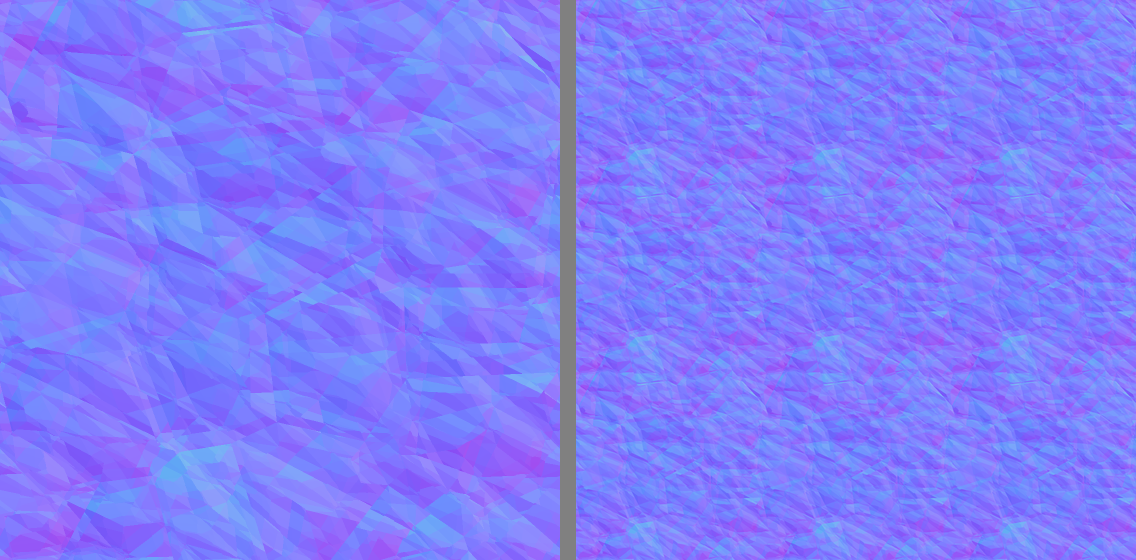
Left, the tile; right, the same tile 3 across and 3 down.
Give the GLSL for this texture map, as a Shadertoy shader.

```glsl
const vec2 SLOPE = vec2(0.17, 0.25);   // overall steepness per axis

vec2 hash2(vec2 p, float seed) {
    vec3 q = fract(vec3(p.xyx + seed * 7.31) * vec3(0.1031, 0.1030, 0.0973));
    q += dot(q, q.yzx + 33.33);
    return fract((q.xx + q.yz) * q.zy);
}

// Jittered lattice point that wraps after n cells
vec2 site(vec2 cell, float n, float seed) {
    return cell + 0.04 + 0.92 * hash2(mod(cell, n), seed);
}

// Tilt of one layer of flat facets: wedges along the cell borders,
// cut off at a tapering bevel, with a tilted plate inside
vec2 facets(vec2 uv, float n, float shear, float bevel, float seed) {
    vec2 p = vec2(uv.x + shear * uv.y, uv.y) * n;
    vec2 base = floor(p), home = base, center = p;
    float nearest = 1e3;
    for (int j = -2; j <= 2; j++)
    for (int i = -2; i <= 2; i++) {
        vec2 cell = base + vec2(i, j);
        vec2 s = site(cell, n, seed);
        float d = dot(s - p, s - p);
        if (d < nearest) { nearest = d; home = cell; center = s; }
    }

    // Closest border and the neighbour behind it
    float border = 1e3, along = 0.0;
    vec2 dir = vec2(1, 0), other = home;
    for (int j = -2; j <= 2; j++)
    for (int i = -2; i <= 2; i++) {
        vec2 cell = home + vec2(i, j);
        if (i == 0 && j == 0) continue;
        vec2 s = site(cell, n, seed);
        vec2 axis = normalize(s - center);
        vec2 fromMid = 0.5 * (s + center) - p;
        float d = dot(fromMid, axis);
        if (d < border) {
            border = d;
            dir = axis;
            other = cell;
            along = dot(fromMid, vec2(-axis.y, axis.x));
        }
    }

    vec2 rnd = hash2(mod(home, n) + 17.0 * mod(other, n), seed + 3.0);
    vec2 plate = hash2(mod(home, n), seed + 5.0) * 2.0 - 1.0;
    vec2 slope = normalize(vec2(dir.x, shear * dir.x + dir.y));
    float width = bevel * (0.4 + rnd.y) * (1.0 + 1.6 * (rnd.x - 0.5) * along);
    float wedge = border < width ? 0.3 + 0.9 * rnd.x : 0.12;
    return slope * wedge * (1.0 - 0.35 * border) + 0.45 * plate;
}

// Layers from broad to fine; each one is bent by the folds above it
vec2 crumple(vec2 uv) {
    vec2 tilt = 0.60 * facets(uv, 4.0, 0.0, 0.13, 1.0);
    tilt += 0.55 * facets(uv + 0.020 * tilt, 5.0, 1.0, 9.0, 2.0);
    tilt += 0.50 * facets(uv + 0.020 * tilt, 8.0, 0.0, 0.30, 3.0);
    tilt += 0.38 * facets(uv + 0.015 * tilt, 11.0, 1.0, 9.0, 4.0);
    return tilt;
}

vec3 normalColor(vec2 tilt) {
    vec2 n = tilt * SLOPE;
    n.x -= 0.25 * n.y;
    return normalize(vec3(n, 1.0)) * 0.5 + 0.5;
}

void mainImage(out vec4 fragColor, in vec2 fragCoord) {
    // Four samples per pixel smooth the creases
    vec3 color = vec3(0.0);
    for (int k = 0; k < 4; k++) {
        vec2 offset = vec2(k % 2, k / 2) * 0.5 - 0.25;
        color += normalColor(crumple((fragCoord + offset) / iResolution.xy));
    }
    fragColor = vec4(color * 0.25, 1.0);
}
```
